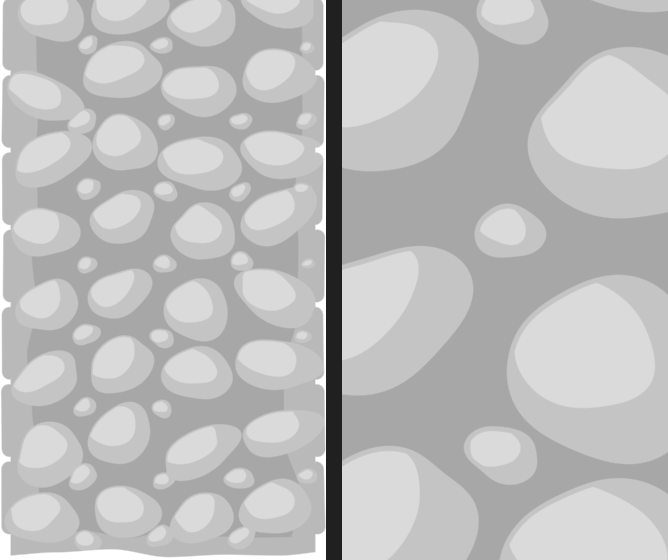
Left, the full canvas; right, a detail of the centre.
This texture is drawn by a Shadertoy shader. Its source:

```glsl
// Flat grey cobblestone path with pale highlights, a lighter rim and a scalloped border.
#define MORTAR vec3(0.655)
#define RIM vec3(0.725)
#define STONE vec3(0.770)
#define HIGHLIGHT vec3(0.855)
#define PAPER vec3(1.0)
#define CELL vec2(0.138, 0.128)
#define STONE_RADII vec2(0.066, 0.047)
#define PEBBLE_RADII vec2(0.026, 0.020)
#define PEBBLE_CHANCE 0.75
#define SCALLOP_HEIGHT 0.138
#define RIM_WIDTH 0.060

float hash(float n) {
    return fract(sin(n * 12.9898 + 4.137) * 43758.5453);
}

float noise(float x) {
    float f = fract(x);
    return mix(hash(floor(x)), hash(floor(x) + 1.0), f * f * (3.0 - 2.0 * f));
}

// Antialiased coverage of a signed distance
float cover(float d) {
    return clamp(0.5 - 0.7 * d * iResolution.y, 0.0, 1.0);
}

float roundedBox(vec2 p, vec2 halfSize, float corner) {
    vec2 q = abs(p) - halfSize + corner;
    return length(max(q, 0.0)) + min(max(q.x, q.y), 0.0) - corner;
}

// Approximate distance to an ellipse with a gently uneven outline
float blob(vec2 p, vec2 radii, float seed) {
    vec2 q = p / radii;
    float len = length(q) + 1e-4;
    float a = atan(q.y, q.x);
    float outline = 1.0 + 0.06 * sin(2.0 * a + 6.28 * hash(seed))
                        + 0.055 * sin(3.0 * a + 6.28 * hash(seed + 0.3))
                        + 0.015 * sin(5.0 * a + 6.28 * hash(seed + 0.6));
    return (len - outline) * len / (length(q / radii) + 1e-4);
}

// One tilted stone with a highlight on its upper left
void paintStone(inout vec3 color, vec2 p, vec2 radii, float seed) {
    float tilt = mix(-0.4, 0.65, pow(hash(seed + 0.11), 0.7));
    float c = cos(tilt), s = sin(tilt);
    mat2 toLocal = mat2(c, -s, s, c);
    vec2 shift = toLocal * (radii * vec2(-0.22, 0.27));
    vec2 q = toLocal * p;
    float body = blob(q, radii, seed);
    float lit = blob(q - shift, radii * vec2(0.72, 0.69), seed + 0.47);
    color = mix(color, STONE, cover(body));
    color = mix(color, HIGHLIGHT, cover(max(lit, body + 0.003)));
}

// Side border: a straight edge with rounded scallops along it
float sideEdge(float x, float y, float seed) {
    float id = floor(y / SCALLOP_HEIGHT);
    float along = (fract(y / SCALLOP_HEIGHT) - 0.5) * SCALLOP_HEIGHT;
    float slant = (hash(id + seed) - 0.5) * 0.06;
    vec2 p = vec2(x - 0.031 - 0.004 * hash(id + seed + 0.5) + slant * along, along);
    float scallop = roundedBox(p, vec2(0.029, SCALLOP_HEIGHT * 0.47), 0.014);
    return min(scallop, 0.019 - x);
}

void mainImage(out vec4 fragColor, in vec2 fragCoord) {
    vec2 uv = fragCoord / iResolution.y;
    float width = iResolution.x / iResolution.y;
    float right = width - uv.x;

    // Mortar and the lighter wavy rim
    float rimLeft = uv.x - RIM_WIDTH - 0.024 * (noise(uv.y * 11.0) - 0.5);
    float rimRight = right - RIM_WIDTH - 0.036 * (noise(uv.y * 9.0 + 40.0) - 0.5);
    float rimBottom = uv.y - 0.046 - 0.026 * (noise(uv.x * 13.0 + 80.0) - 0.5);
    float rim = min(min(rimLeft, rimRight), rimBottom);
    vec3 color = mix(MORTAR, RIM, cover(rim));

    // Staggered stones, with pebbles in the gaps between them
    for (int row = 0; row < 9; row++) {
        for (int col = 0; col < 4; col++) {
            float seed = float(row) * 7.31 + float(col) * 2.17 + 3.0;
            float stagger = (mod(float(col), 2.0) - 0.5) * 0.026;
            vec2 jitter = vec2(hash(seed + 1.1), hash(seed + 1.7)) - 0.5;
            vec2 center = vec2(width * 0.5 + (float(col) - 1.5) * CELL.x,
                               0.082 + float(row) * CELL.y + stagger);
            vec2 size = mix(vec2(0.82, 0.84), vec2(1.14),
                            vec2(hash(seed + 2.3), hash(seed + 2.9)));
            paintStone(color, uv - center - jitter * vec2(0.018, 0.022),
                       STONE_RADII * size, seed);

            if (hash(seed + 3.7) < PEBBLE_CHANCE) {
                vec2 gap = center + vec2(0.5, -0.5) * CELL;
                gap.y -= stagger;
                gap.x = min(gap.x, width - 0.036);
                gap.y = max(gap.y, 0.040);
                float scale = mix(0.65, 1.05, hash(seed + 4.1));
                scale *= col == 3 ? 0.7 : 1.0;
                paintStone(color, uv - gap - jitter.yx * 0.012,
                           PEBBLE_RADII * scale, seed + 5.3);
            }
        }
    }

    // Cut the path out of the paper
    float bottom = 0.013 + 0.018 * (noise(uv.x * 10.0 + 20.0) - 0.5) - uv.y;
    float sides = max(sideEdge(uv.x, uv.y - 0.042, 11.0),
                      sideEdge(right, uv.y - 0.042, 23.0));
    float foot = max(0.019 - min(uv.x, right), 0.042 - uv.y);
    float cornerCut = uv.y < 0.042 ? 0.019 - min(uv.x, right) : foot;
    float path = max(max(sides, bottom), uv.y < 0.042 ? cornerCut : -1.0);
    color = mix(PAPER, color, cover(path));

    fragColor = vec4(color, 1.0);
}
```
